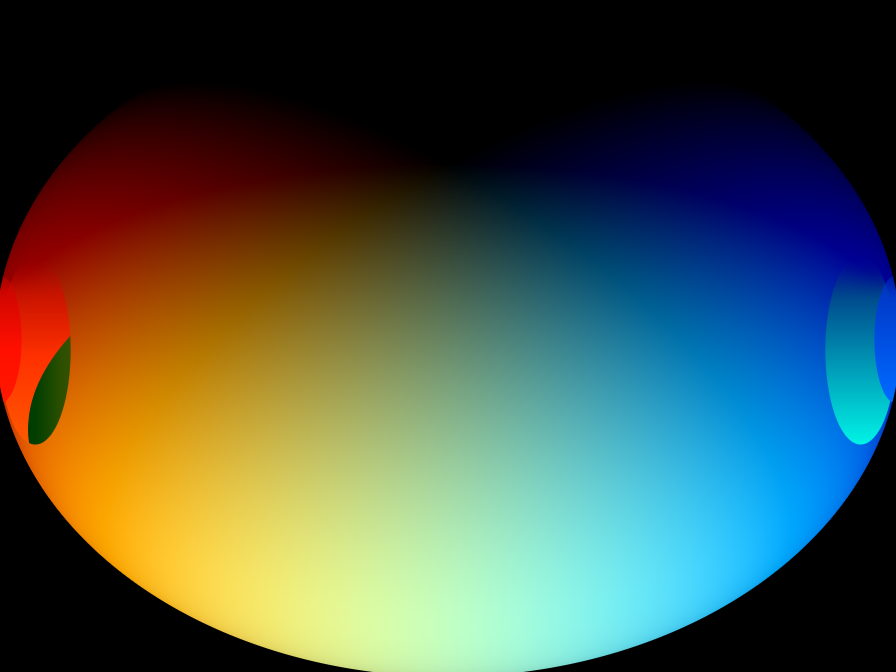
Give the GLSL for this background, as a WebGL 2 fragment shader.

```glsl
#version 300 es
precision highp float;
// A wide ellipsoid on black, lit from below by a red, a green and a blue light
// spread from left to right. Nested oval reflections sit at both sides;
// the left ones are cut by a dark green leaf bounded by a parabola.
uniform vec2 u_resolution;
out vec4 fragColor;

#define BODY_CENTER vec2(0.0, -0.007)
#define BODY_RADII vec2(1.347, 1.007)
#define OVAL_CENTER vec2(1.228, -0.042)
#define OVAL_RADII vec2(0.105, 0.281)
#define INNER_CENTER vec2(1.333, -0.01)
#define INNER_RADII vec2(0.064, 0.19)
#define LIGHT_HEIGHT -1.0
#define LIGHT_DEPTH 0.6

// Approximate signed distance to an axis-aligned ellipse
float ellipse(vec2 p, vec2 radii) {
    float k = length(p / radii) + 1e-4;
    return (k - 1.0) * k / (length(p / (radii * radii)) + 1e-4);
}

float segment(vec2 p, vec2 a, vec2 b) {
    vec2 ab = b - a;
    return length(p - a - ab * clamp(dot(p - a, ab) / dot(ab, ab), 0.0, 1.0));
}

// Edge coverage, softened over about one pixel
float cover(float d) {
    return clamp(0.5 - d * 0.5 * u_resolution.y, 0.0, 1.0);
}

float diffuse(vec3 normal, float side) {
    return max(dot(normal, normalize(vec3(side, LIGHT_HEIGHT, LIGHT_DEPTH))), 0.0);
}

void main() {
    vec2 p = (2.0 * gl_FragCoord.xy - u_resolution) / u_resolution.y;

    // Body: one light per colour channel
    vec2 q = p - BODY_CENTER;
    vec2 n = q / BODY_RADII;
    vec3 normal = vec3(n, sqrt(max(1.0 - dot(n, n), 0.0)));
    vec3 color = vec3(diffuse(normal, -1.0), diffuse(normal, 0.0), diffuse(normal, 1.0));

    // Mirrored ovals, brighter toward the bottom
    vec2 m = vec2(abs(p.x), p.y);
    float oval = cover(ellipse(m - OVAL_CENTER, OVAL_RADII));
    float inner = cover(ellipse(m - INNER_CENTER, INNER_RADII));
    float t = clamp((0.24 - p.y) / 0.56, 0.0, 1.0);
    float fade = smoothstep(0.24, 0.1, p.y);
    vec3 outerTint, innerTint;
    if (p.x < 0.0) {
        outerTint = mix(vec3(0.65, 0.0, 0.0), vec3(1.3, 0.35, 0.0), t);
        innerTint = mix(vec3(0.7, 0.0, 0.0), vec3(1.3, 0.12, 0.0), t);

        // Leaf to the right of a parabola, and its thin echo
        float s = (p.y + 0.278) / 0.285;
        float leaf = cover((-1.25 + 0.132 * s * s - p.x) / sqrt(1.0 + 0.86 * s * s));
        vec3 leafColor = mix(vec3(0.0, 0.24, 0.0), vec3(0.2, 0.32, 0.0),
                             smoothstep(-1.25, -1.12, p.x));
        outerTint = mix(outerTint, leafColor, leaf * step(p.y, 0.01));
        float echo = cover(segment(p, vec2(-1.271, -0.111), vec2(-1.288, -0.188)) - 0.004);
        innerTint = mix(innerTint, leafColor, echo);
    } else {
        outerTint = mix(vec3(0.0, 0.1, 0.45), vec3(0.0, 0.95, 0.9), t);
        innerTint = mix(vec3(0.0, 0.15, 0.7), vec3(0.0, 0.5, 1.1), t);
    }
    color = mix(color, outerTint, oval * fade);
    color = mix(color, innerTint, inner * fade);

    color *= cover(ellipse(q, BODY_RADII));
    fragColor = vec4(clamp(color, 0.0, 1.0), 1.0);
}
```
